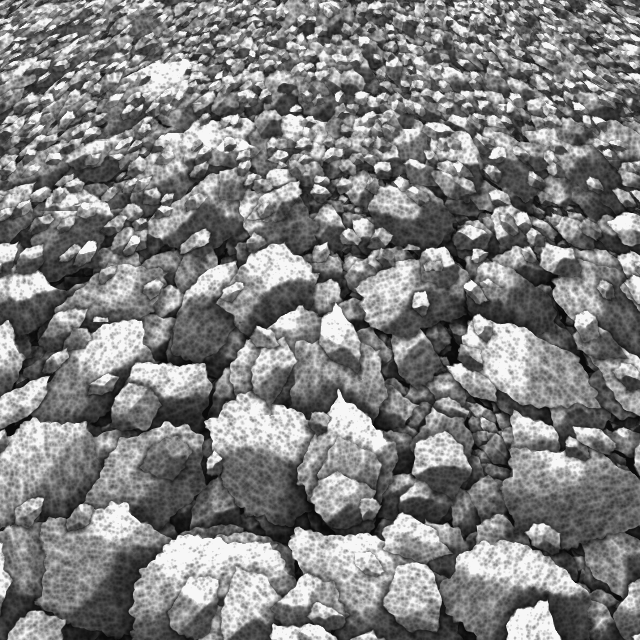
Give the GLSL for this texture, as a Shadertoy shader.

```glsl
// A grey heap of broken angular rocks, large in front and fading to gravel at the back.
#define FRONT_SIZE 0.20
#define PERSPECTIVE 0.72
#define JITTER 0.5
#define FACET_SHARPNESS 30.0
#define AMBIENT 0.29
#define SUNLIGHT 0.66
#define SHADOW_DEPTH 0.75
#define SHADOW_WIDTH 0.16
#define GRAIN 0.85
#define EDGE_ROUGHNESS 0.09

const float TAU = 6.2831853;
const int LAYERS = 6;
// Per layer, bottom to top: rocks per unit, share of cells filled in front and at the back
const float FREQUENCY[LAYERS] = float[](6.0, 3.4, 1.9, 1.0, 2.3, 4.6);
const float FILL_FRONT[LAYERS] = float[](0.8, 0.8, 0.85, 0.78, 0.14, 0.05);
const float FILL_BACK[LAYERS] = float[](0.9, 0.7, 0.55, 0.42, 0.3, 0.42);

vec3 hash3(vec2 p) {
    vec3 a = fract(p.xyx * vec3(0.1031, 0.1030, 0.0973));
    a += dot(a, a.yxz + 33.33);
    return fract((a.xxy + a.yzz) * a.zyx);
}

vec2 direction(float angle) { return vec2(cos(angle), sin(angle)); }

vec2 rotate(vec2 p, float angle) {
    vec2 d = direction(angle);
    return vec2(d.x * p.x + d.y * p.y, d.x * p.y - d.y * p.x);
}

// Cellular noise: distance to the nearest scattered point
float cells(vec2 p) {
    vec2 base = floor(p);
    float nearest = 4.0;
    for (int j = -1; j <= 1; j++)
    for (int i = -1; i <= 1; i++) {
        vec2 id = base + vec2(i, j);
        vec2 delta = id + hash3(id).xy - p;
        nearest = min(nearest, dot(delta, delta));
    }
    return sqrt(nearest);
}

// Signed distance to an irregular convex polygon
float outline(vec2 q, vec2 seed) {
    float d = -2.0;
    for (int k = 0; k < 7; k++) {
        vec3 h = hash3(seed + float(k) * 7.31);
        vec2 side = direction((float(k) + 0.9 * h.x) * TAU / 7.0);
        d = max(d, dot(q, side) - mix(0.68, 1.0, h.y));
    }
    return d;
}

// Light on the lowest of several tilted planes, blended at the ridges
float facetLight(vec2 q, vec2 seed) {
    vec3 sun = normalize(vec3(-0.15, 0.8, 0.58));
    float total = 0.0, weights = 0.0;
    for (int k = 0; k < 5; k++) {
        vec3 h = hash3(seed + 91.7 + float(k) * 5.17);
        vec2 slope = direction((float(k) + h.x) * TAU / 5.0) * mix(0.25, 1.2, h.z);
        float height = 0.5 * h.y - dot(slope, q);
        float weight = exp(-FACET_SHARPNESS * height);
        total += weight * max(dot(normalize(vec3(slope, 1.0)), sun), 0.0);
        weights += weight;
    }
    return AMBIENT + SUNLIGHT * total / weights;
}

void mainImage(out vec4 fragColor, in vec2 fragCoord) {
    vec2 uv = fragCoord / iResolution.y;
    float size = FRONT_SIZE * (1.0 - PERSPECTIVE * uv.y);
    vec2 ground = vec2((uv.x - 0.5) / size,
                       -log(1.0 - PERSPECTIVE * uv.y) / (PERSPECTIVE * FRONT_SIZE));
    float back = smoothstep(0.45, 0.95, uv.y);
    float fine = cells(uv * 150.0) - 0.45;
    float coarse = cells(uv * 65.0 + 20.0) - 0.45;

    // Dark gaps in front, pale soil behind
    float tone = mix(0.1, 0.52, back);
    float streakAngle = 0.4;

    // Paint the rocks from far to near and from small to large
    for (int layer = 0; layer < LAYERS; layer++) {
        vec2 p = ground * FREQUENCY[layer] + float(layer) * 13.7;
        float fill = mix(FILL_FRONT[layer], FILL_BACK[layer], back);
        for (int j = 1; j >= -1; j--)
        for (int i = -1; i <= 1; i++) {
            vec2 id = floor(p) + vec2(i, j);
            vec2 seed = id + float(layer) * 57.0;
            vec3 place = hash3(seed + 3.3);
            vec3 form = hash3(seed + 41.9);
            if (place.z > fill) continue;
            float radius = mix(0.5, 0.76, form.x);
            vec2 local = (p - id - 0.5 - JITTER * (place.xy - 0.5)) / radius;
            if (dot(local, local) > 3.2) continue;

            // Stretch, turn and roughen the shape
            float stretch = mix(1.0, 1.35, form.y);
            vec2 q = rotate(local, form.z * TAU) * vec2(1.0 / stretch, sqrt(stretch));
            q += 0.03 * sin(7.0 * q.yx + TAU * form.xy) + 0.015 * sin(19.0 * q.yx + TAU * form.yz);
            float d = outline(q, seed) + EDGE_ROUGHNESS * coarse;
            float edge = FREQUENCY[layer] / (iResolution.y * size * radius);

            // Contact shadow, then the lit rock
            float shade = SHADOW_DEPTH * mix(1.0, 0.6, back) * mix(1.0, 0.75, smoothstep(-0.5, 0.5, local.y));
            tone *= 1.0 - shade * exp(-max(d, 0.0) / SHADOW_WIDTH);
            if (d < edge) {
                vec2 bent = local + 0.06 * sin(5.0 * local.yx + TAU * form.zx) + 0.05 * coarse;
                float rock = facetLight(bent, seed) * mix(0.82, 1.18, form.y);
                rock *= 1.0 + 0.12 * local.y;
                tone = mix(tone, rock, smoothstep(edge, -edge, d));
                if (d < 0.0) streakAngle = form.x * TAU;
            }
        }
    }

    // Mineral grain, scratches along each rock and soft stains
    float streak = cells(rotate(uv, streakAngle) * vec2(32.0, 115.0)) - 0.45;
    float stain = sin(31.0 * uv.x + 3.0 * sin(23.0 * uv.y)) * sin(27.0 * uv.y + 2.0 * sin(37.0 * uv.x));
    tone *= 1.0 + GRAIN * (0.6 * fine + 0.45 * coarse + 0.55 * streak) + 0.07 * stain;
    fragColor = vec4(vec3(clamp(tone, 0.04, 0.97)), 1.0);
}
```
